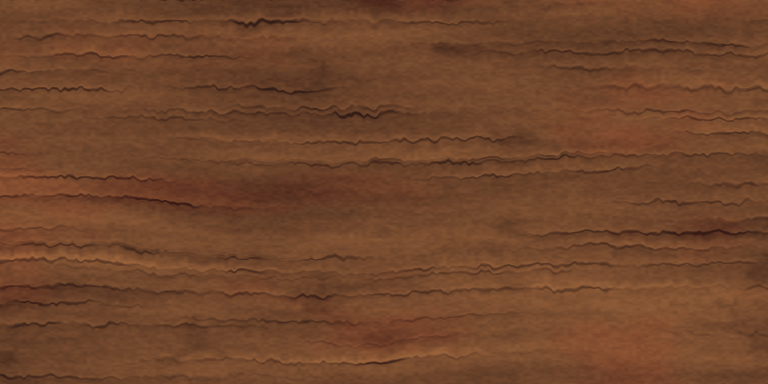
Reproduce this texture procedurally as a Shadertoy shader.

```glsl
// Brown walnut wood with soft horizontal grain and thin ragged dark seams.

float hash(vec2 p) {
    vec3 q = fract(vec3(p.xyx) * 0.1031);
    q += dot(q, q.yzx + 33.33);
    return fract((q.x + q.y) * q.z);
}

float noise(vec2 p) {
    vec2 i = floor(p), f = fract(p);
    f = f * f * (3.0 - 2.0 * f);
    return mix(mix(hash(i), hash(i + vec2(1, 0)), f.x),
               mix(hash(i + vec2(0, 1)), hash(i + vec2(1, 1)), f.x), f.y);
}

float fbm(vec2 p) {
    float sum = 0.0, amp = 0.533;
    for (int i = 0; i < 4; i++) {
        sum += amp * noise(p);
        p = p * 2.03 + vec2(17.3, 9.1);
        amp *= 0.5;
    }
    return sum;
}

// Light lip above and dark shadow below a broken, jagged line in each row.
float seams(vec2 p, float rows, float seed) {
    float s = p.y * rows + seed;
    float row = floor(s), f = fract(s);
    float d = (f - mix(0.35, 0.65, hash(vec2(row, seed)))) / rows;
    float present = smoothstep(0.46, 0.8, noise(vec2(p.x * 1.9 + row * 7.3, row + seed)));
    float inside = smoothstep(0.0, 0.25, f) * smoothstep(1.0, 0.75, f);
    float above = smoothstep(-0.003, 0.003, d);
    float lip = above * exp(-max(d, 0.0) * 90.0);
    float shadow = (1.0 - above) * exp(min(d, 0.0) * 80.0);
    float width = 0.0015 + 0.004 * noise(vec2(p.x * 28.0, row + seed));
    float line = 1.0 - smoothstep(width * 0.4, width + 0.002, abs(d + 0.002));
    float broken = smoothstep(0.2, 0.65, noise(vec2(p.x * 11.0, row * 3.7 + seed)));
    return present * inside * (0.42 * lip - 0.3 * shadow - 0.75 * line * broken);
}

void mainImage(out vec4 fragColor, in vec2 fragCoord) {
    vec2 p = fragCoord / iResolution.y;

    // Slow waviness of the grain, then the small ragged wobble
    vec2 grain = p;
    grain.y += 0.07 * (fbm(p * vec2(1.3, 2.5) + 4.0) - 0.5);
    vec2 ragged = grain;
    ragged.y += 0.013 * (noise(p * vec2(38.0, 14.0)) - 0.5)
              + 0.008 * (noise(p * vec2(95.0, 30.0) + 8.0) - 0.5);

    // Tone from broad patches, bands, streaks and fine fibres
    float tone = 0.55;
    tone += 0.75 * (fbm(grain * vec2(1.4, 4.0) + 31.0) - 0.5);
    tone += 1.1 * (fbm(ragged * vec2(1.2, 13.0) + 57.0) - 0.5);
    tone += 0.45 * (fbm(ragged * vec2(4.0, 45.0) + 12.0) - 0.5);
    tone += 0.28 * (noise(p * vec2(95.0, 170.0)) - 0.5);
    tone += 0.2 * (noise(p * vec2(45.0, 120.0) + 70.0) - 0.5);

    tone += seams(ragged, 17.0, 3.4);
    tone += 0.8 * seams(ragged, 23.0, 41.7);

    // Occasional small smoky marks
    float smoke = fbm(grain * vec2(6.0, 15.0) + 83.0);
    tone -= 0.4 * smoothstep(0.62, 0.85, smoke);

    vec3 color = mix(vec3(0.35, 0.215, 0.14), vec3(0.535, 0.342, 0.208),
                     clamp(tone, -0.8, 1.3));

    // Faint reddish stain
    float stain = smoothstep(0.5, 0.8, fbm(p * vec2(3.0, 8.0) + 120.0));
    color += stain * vec3(0.025, -0.012, -0.006);

    fragColor = vec4(color, 1.0);
}
```
